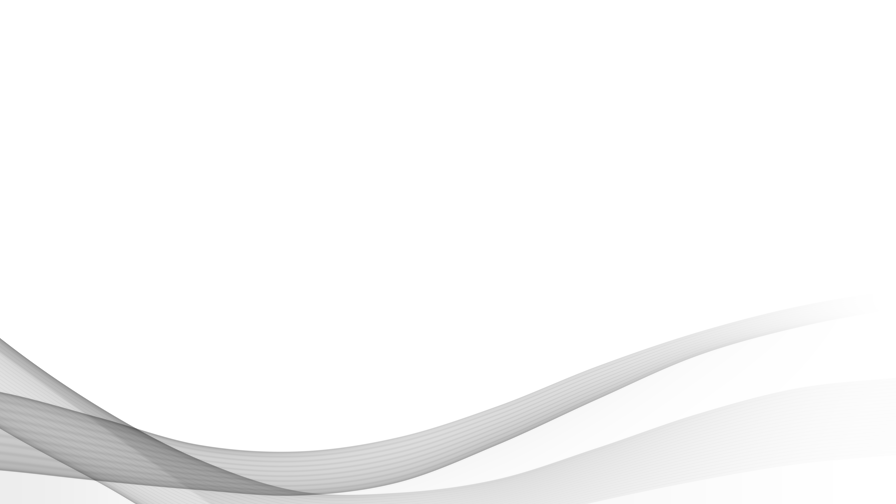
This background is drawn by a WebGL 1 fragment shader. Its source:

```glsl
precision highp float;
// Translucent grey silk ribbons sweeping along the foot of a white page.

uniform vec2 u_resolution;

const float KNOT_SPANS = 9.0;       // knot intervals across the canvas
const float FRONT_INK = 0.13;       // fill strength of the ribbon that rises right
const float BACK_INK = 0.11;        // fill strength of the ribbon that dives left
const float VEIL_INK = 0.035;       // faint sheet between the ribbons
const float FACET_INK = 0.10;       // darker fold on the left
const float EDGE_WIDTH = 0.004;     // thin rim, in canvas heights
const float GLOW_WIDTH = 0.035;     // soft shade inside a rim
const float FRONT_LINES = 9.0;
const float BACK_LINES = 22.0;

// Catmull-Rom weights for four knots at signed distances d
vec4 splineWeight(vec4 d) {
  d = abs(d);
  vec4 inner = 1.0 + d * d * (1.5 * d - 2.5);
  vec4 outer = 2.0 + d * (-4.0 + d * (2.5 - 0.5 * d));
  return mix(inner, outer, step(1.0, d)) * step(d, vec4(2.0));
}

// Height of a smooth curve through twelve evenly spaced knots
float curve(float x, vec4 left, vec4 middle, vec4 right) {
  vec4 d = x * KNOT_SPANS - vec4(-1.0, 0.0, 1.0, 2.0);
  return dot(left, splineWeight(d)) + dot(middle, splineWeight(d - 4.0))
       + dot(right, splineWeight(d - 8.0));
}

// Antialiased coverage of the area below a curve
float below(float depth, float pixel) {
  return smoothstep(-pixel, pixel, depth);
}

// Dark rim with a soft shade fading away on the inner side
float rim(float depth, float pixel) {
  float inside = max(depth, 0.0);
  float line = exp(-inside / EDGE_WIDTH);
  float glow = exp(-inside / GLOW_WIDTH);
  return below(depth, pixel) * (0.6 * line + 0.4 * glow);
}

// Fine threads along a ribbon, faded out where too dense to resolve
float threads(float t, float count, float width, float pixel) {
  float spacing = abs(width) / (count * pixel);
  float wave = 0.5 + 0.5 * cos(6.28318 * t * count);
  return mix(0.4, wave * wave, smoothstep(1.4, 3.5, spacing));
}

void main() {
  vec2 p = gl_FragCoord.xy / u_resolution;
  float pixel = 1.0 / u_resolution.y;

  // Ribbon borders
  float backTop = curve(p.x, vec4(0.502, 0.329, 0.192, 0.088),
      vec4(0.025, 0.022, 0.049, 0.111), vec4(0.178, 0.229, 0.250, 0.264));
  float frontTop = curve(p.x, vec4(0.248, 0.222, 0.171, 0.117),
      vec4(0.104, 0.132, 0.194, 0.273), vec4(0.340, 0.391, 0.424, 0.444));
  float backFoot = curve(p.x, vec4(0.278, 0.150, 0.042, -0.065),
      vec4(-0.106, -0.088, -0.042, 0.005), vec4(0.046, 0.079, 0.097, 0.109));
  float frontFoot = curve(p.x, vec4(0.081, 0.067, 0.046, 0.028),
      vec4(0.017, 0.043, 0.118, 0.208), vec4(0.294, 0.350, 0.387, 0.410));

  float belowBack = below(backTop - p.y, pixel);
  float belowFront = below(frontTop - p.y, pixel);
  float aboveBackFoot = below(p.y - backFoot, pixel);
  float aboveFrontFoot = below(p.y - frontFoot, pixel);

  // Everything dissolves into the page towards the right
  float fade = 1.0 - smoothstep(0.55, 1.0, p.x);
  float leftShade = 1.0 - smoothstep(0.15, 0.5, p.x);

  // Front ribbon
  float frontWidth = frontTop - frontFoot;
  float frontT = (frontTop - p.y) / frontWidth;
  float frontInk = FRONT_INK * (0.65 + 0.5 * clamp(frontT, 0.0, 1.0))
                 + 0.05 * threads(frontT, FRONT_LINES, frontWidth, pixel);
  frontInk *= belowFront * aboveFrontFoot * fade;
  float frontRim = rim(frontTop - p.y, pixel) * aboveFrontFoot * mix(0.10, 0.36, leftShade);
  float footRim = rim(p.y - frontFoot, pixel) * belowFront * 0.27;

  // Back ribbon
  float backWidth = backTop - backFoot;
  float backT = (backTop - p.y) / backWidth;
  float backInk = BACK_INK * (1.0 - 0.3 * clamp(backT, 0.0, 1.0))
                + 0.025 * threads(backT, BACK_LINES, backWidth, pixel);
  backInk *= belowBack * aboveBackFoot * mix(0.12, 1.0, fade);
  float backRim = rim(backTop - p.y, pixel) * aboveBackFoot * mix(0.06, 0.38, leftShade);
  float backFootRim = rim(p.y - backFoot, pixel) * belowBack * 0.35 * leftShade;

  // Diagonal fold on the left and the faint sheets around the ribbons
  float facetLine = 0.30 - 1.28 * p.x;
  float facet = FACET_INK * belowBack * below(p.y - facetLine, 2.0 * pixel)
              * (1.0 - smoothstep(0.12, 0.38, p.x));
  float between = (1.0 - aboveFrontFoot) * (1.0 - belowBack);
  float veil = VEIL_INK * between * exp(-max(frontFoot - p.y, 0.0) / 0.09);
  float underLeft = 0.07 * (1.0 - aboveBackFoot) * (1.0 - smoothstep(0.0, 0.3, p.x));
  float underRight = 0.03 * (1.0 - aboveBackFoot) * smoothstep(0.4, 0.6, p.x) * fade;

  // Stack the inks as translucent layers
  float shade = (1.0 - frontInk) * (1.0 - backInk) * (1.0 - facet);
  shade *= (1.0 - frontRim * fade) * (1.0 - footRim * fade);
  shade *= (1.0 - backRim * fade) * (1.0 - backFootRim);
  shade *= (1.0 - veil * fade) * (1.0 - underLeft) * (1.0 - underRight);
  gl_FragColor = vec4(vec3(shade), 1.0);
}
```
